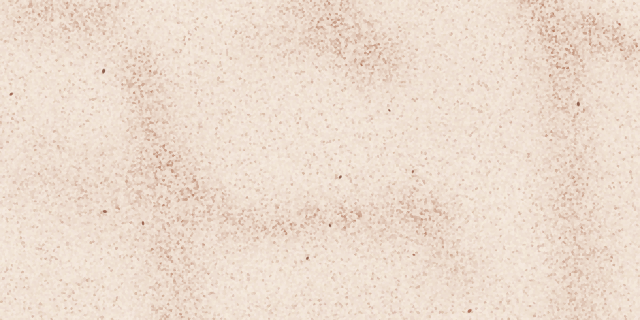
A Shadertoy shader for this texture:

```glsl
const vec3 PALE_SAND = vec3(0.955, 0.907, 0.858);
const vec3 TONE_DROP = vec3(0.18, 0.30, 0.34);
const vec3 PEBBLE_BROWN = vec3(0.58, 0.36, 0.28);
const float GRAINS_PER_HEIGHT = 150.0;
const float PEBBLE_CELLS = 8.0;

// Integer hash: three random values per cell
vec3 hash3(vec2 cell, int seed) {
    uvec3 v = uvec3(ivec3(ivec2(cell), seed) + 4096);
    v = v * 1664525u + 1013904223u;
    v.x += v.y * v.z; v.y += v.z * v.x; v.z += v.x * v.y;
    v ^= v >> 16u;
    v.x += v.y * v.z; v.y += v.z * v.x; v.z += v.x * v.y;
    return vec3(v >> 8u) / 16777216.0;
}

float valueNoise(vec2 p, int seed) {
    vec2 i = floor(p), f = fract(p);
    f = f * f * (3.0 - 2.0 * f);
    float low = mix(hash3(i, seed).x, hash3(i + vec2(1, 0), seed).x, f.x);
    float high = mix(hash3(i + vec2(0, 1), seed).x, hash3(i + vec2(1, 1), seed).x, f.x);
    return mix(low, high, f.y);
}

float fbm(vec2 p, int seed) {
    float sum = 0.0, amp = 0.5;
    for (int i = 0; i < 4; i++) {
        sum += amp * valueNoise(p, seed + i);
        p = p * 2.03 + 7.1;
        amp *= 0.5;
    }
    return sum;
}

// Soft dark streak along a segment
float streak(vec2 p, vec2 a, vec2 b, float width, float strength) {
    vec2 ab = b - a;
    float t = clamp(dot(p - a, ab) / dot(ab, ab), 0.0, 1.0);
    float d = length(p - a - ab * t) / width;
    return strength * exp(-d * d);
}

float join(float a, float b) {
    return 1.0 - (1.0 - a) * (1.0 - b);
}

// Density of dark grains gathered in the hollows
float hollows(vec2 p) {
    p += 0.10 * (vec2(fbm(p * 5.0, 11), fbm(p * 5.0, 23)) - 0.47);
    float s = streak(p, vec2(0.12, 0.96), vec2(0.32, 0.94), 0.09, 0.6);
    s = join(s, streak(p, vec2(0.45, 0.79), vec2(0.51, 0.47), 0.06, 0.6));
    s = join(s, streak(p, vec2(0.51, 0.47), vec2(0.63, 0.38), 0.08, 0.55));
    s = join(s, streak(p, vec2(0.55, 0.32), vec2(0.56, 0.0), 0.10, 0.5));
    s = join(s, streak(p, vec2(1.00, 0.98), vec2(1.16, 0.83), 0.09, 0.75));
    s = join(s, streak(p, vec2(0.82, 0.86), vec2(1.20, 0.80), 0.08, 0.25));
    s = join(s, streak(p, vec2(0.74, 0.30), vec2(1.36, 0.33), 0.075, 0.6));
    s = join(s, streak(p, vec2(1.36, 0.32), vec2(1.43, 0.13), 0.07, 0.4));
    s = join(s, streak(p, vec2(1.66, 1.02), vec2(1.75, 0.86), 0.08, 0.75));
    s = join(s, streak(p, vec2(1.76, 0.80), vec2(1.82, 0.0), 0.09, 0.55));
    s = join(s, streak(p, vec2(1.83, 0.93), vec2(2.02, 0.81), 0.05, 0.75));
    s = join(s, streak(p, vec2(0.14, 0.45), vec2(0.46, 0.39), 0.11, 0.38));
    return s * (0.65 + 0.75 * fbm(p * 9.0, 37));
}

// Blended jittered grains: x is darkness, y is a hue shift
vec2 grains(vec2 p, float density) {
    vec2 q = p * GRAINS_PER_HEIGHT, base = floor(q);
    vec3 sum = vec3(0.0);
    for (int y = -1; y <= 1; y++)
    for (int x = -1; x <= 1; x++) {
        vec2 cell = base + vec2(x, y);
        vec3 place = hash3(cell, 1), shade = hash3(cell, 2);
        vec2 d = q - cell - 0.1 - 0.8 * place.xy;
        float weight = exp(-7.0 * dot(d, d));
        float tone = 0.17 * shade.x - 0.03 + 0.55 * pow(shade.y, 14.0);
        tone += density * (0.10 + 1.15 * pow(shade.z, 4.0));
        sum += weight * vec3(tone, place.z - 0.5, 1.0);
    }
    return sum.xy / sum.z;
}

// Sparse elongated pebbles: x is coverage, y is shade
vec2 pebble(vec2 p, float pixel) {
    vec2 q = p * PEBBLE_CELLS, cell = floor(q);
    vec3 place = hash3(cell, 5), look = hash3(cell, 6);
    float angle = 6.2832 * look.x;
    vec2 d = (q - cell - 0.2 - 0.6 * place.xy) / PEBBLE_CELLS;
    d = mat2(cos(angle), -sin(angle), sin(angle), cos(angle)) * d;
    float radius = mix(0.004, 0.008, look.y);
    float edge = length(d * vec2(1.0, 1.5)) - radius;
    float cover = 1.0 - smoothstep(-pixel, pixel, edge);
    return vec2(cover * step(place.z, 0.12), 0.85 + 0.3 * look.z + 15.0 * d.y);
}

void mainImage(out vec4 fragColor, in vec2 fragCoord) {
    vec2 p = fragCoord / iResolution.y;
    float density = hollows(p);

    // Sand tone with broad, gentle undulation
    vec2 grain = grains(p, density);
    float tone = grain.x + 0.07 * (fbm(p * 3.0, 51) - 0.47);
    vec3 color = PALE_SAND - tone * TONE_DROP;
    color += grain.y * (1.0 - density) * vec3(0.0, 0.006, -0.022);

    // Scattered pebbles on top
    vec2 stone = pebble(p, 1.0 / iResolution.y);
    color = mix(color, PEBBLE_BROWN * stone.y, 0.9 * stone.x);

    fragColor = vec4(clamp(color, 0.0, 1.0), 1.0);
}
```
